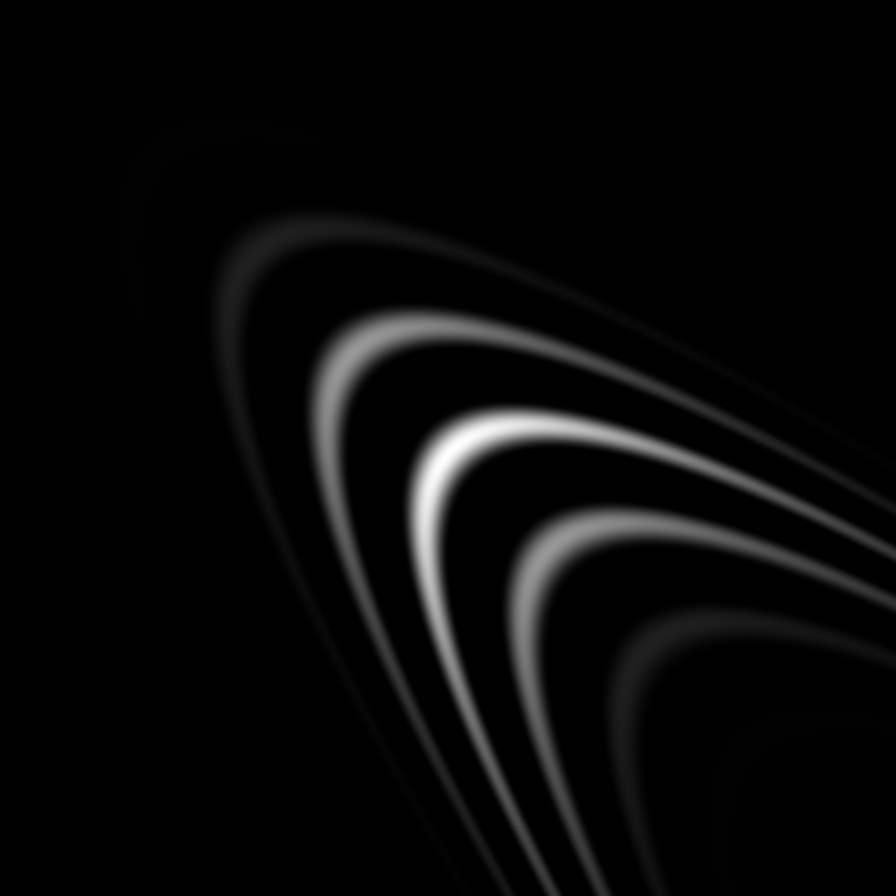
Write a WebGL 1 fragment shader that draws this background.

```glsl
precision highp float;

uniform vec2 u_resolution;

const vec2 CENTER = vec2(0.5);
const vec2 AXIS = vec2(0.70710678, -0.70710678); // direction the arcs open toward
const float BEND = 5.94;          // curvature of the parabolic arcs
const float APEX_SHIFT = 0.005;   // offset of the middle arc along the axis
const float FREQUENCY = 40.0;     // radians of wave per canvas unit
const float FALLOFF = 21.5;       // tightness of the Gaussian envelope
const vec3 LIGHT = vec3(1.0);

// Positive half of a cosine wave, squared for soft edges
float fringe(float phase) {
    float crest = max(cos(phase), 0.0);
    return crest * crest;
}

void main() {
    vec2 p = gl_FragCoord.xy / u_resolution - CENTER;
    p *= u_resolution / min(u_resolution.x, u_resolution.y);

    // Rotate into the axis frame, then bend straight bands into parabolas
    float along = dot(p, AXIS);
    float across = dot(p, vec2(-AXIS.y, AXIS.x));
    vec2 bent = vec2(along - BEND * across * across - APEX_SHIFT, across);

    // Bands fade away from the middle apex in the bent space
    float envelope = exp(-FALLOFF * dot(bent, bent));
    float glow = envelope * fringe(FREQUENCY * bent.x);

    gl_FragColor = vec4(LIGHT * glow, 1.0);
}
```
